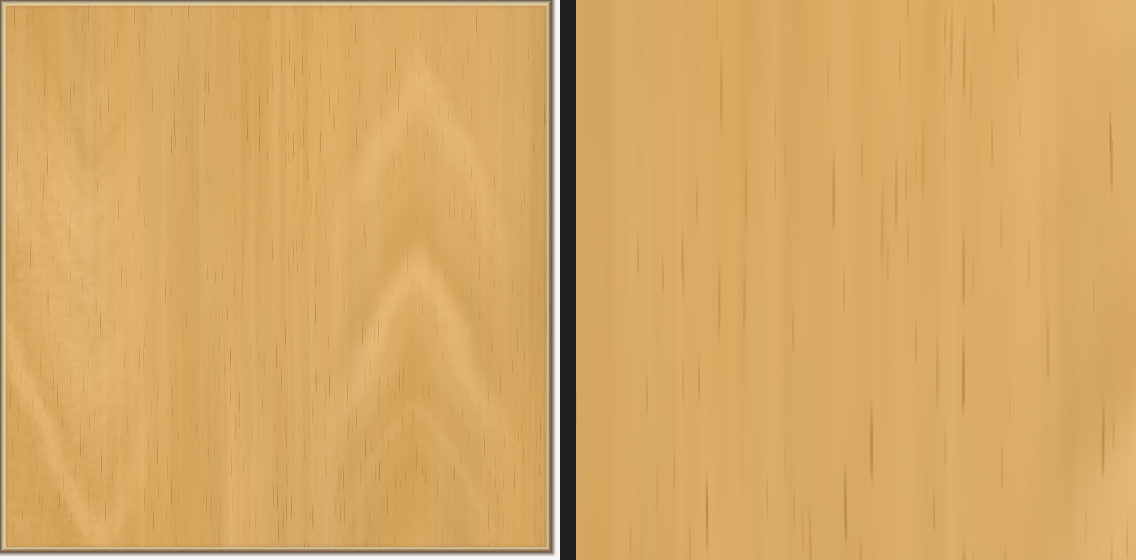
Left: the whole. Right: its middle third, enlarged.
This texture is drawn by a WebGL 1 fragment shader. Its source:

```glsl
precision highp float;
uniform vec2 u_resolution;

float hash(vec2 p) {
  vec3 q = fract(p.xyx * vec3(0.1031, 0.1030, 0.0973));
  q += dot(q, q.yzx + 33.33);
  return fract((q.x + q.y) * q.z);
}

float noise(vec2 p) {
  vec2 i = floor(p), f = fract(p);
  f = f * f * (3.0 - 2.0 * f);
  return mix(mix(hash(i), hash(i + vec2(1.0, 0.0)), f.x),
             mix(hash(i + vec2(0.0, 1.0)), hash(i + vec2(1.0, 1.0)), f.x), f.y);
}

float fbm(vec2 p) {
  float sum = 0.0, amp = 0.5;
  for (int i = 0; i < 4; i++) {
    sum += amp * (noise(p) - 0.5);
    p = p * 2.03 + 17.3;
    amp *= 0.5;
  }
  return sum;
}

// Pointed growth rings around a vertical axis; slope sets direction and steepness
float cathedral(vec2 p, float axis, float slope, float seed) {
  float dx = p.x - axis + 0.05 * fbm(vec2(p.x * 4.0, p.y * 5.0) + seed);
  float ring = p.y - slope * sqrt(dx * dx + 0.0006);
  ring += 0.13 * fbm(p * vec2(12.0, 7.0) + seed) + 0.025 * fbm(p * vec2(110.0, 40.0));
  return noise(vec2(ring * 9.0, seed)) + 0.5 * noise(vec2(ring * 24.0, seed + 5.0)) - 0.75;
}

// Sparse, thin dark pores running along the grain
float pores(vec2 p, vec2 cells, float density) {
  vec2 g = p * cells;
  g.y += 20.0 * hash(vec2(floor(g.x), 3.0));
  vec2 id = floor(g), f = fract(g);
  float width = max(0.16, 0.6 * cells.x / u_resolution.x);
  float center = 0.35 + 0.3 * hash(id + 7.0);
  float stroke = 1.0 - smoothstep(0.3 * width, width, abs(f.x - center));
  float taper = smoothstep(0.0, 0.3, f.y) * (1.0 - smoothstep(0.5, 1.0, f.y));
  return stroke * taper * step(hash(id), density) * (0.4 + 0.6 * hash(id + 31.0));
}

vec3 wood(vec2 p) {
  vec2 w = p;
  w.x += 0.012 * fbm(vec2(p.x * 6.0, p.y * 2.0));

  // Straight grain at three widths
  float grain = 0.35 * (noise(vec2(w.x * 24.0, w.y * 1.0)) - 0.5)
              + 0.40 * (noise(vec2(w.x * 75.0, w.y * 1.6)) - 0.5)
              + 0.30 * (noise(vec2(w.x * 210.0, w.y * 4.0)) - 0.5);

  // Arches on the left point up, those on the right point down
  float leftZone = (1.0 - smoothstep(0.14, 0.32, p.x)) * (1.0 - 0.6 * smoothstep(0.6, 0.95, p.y));
  float rightZone = smoothstep(0.54, 0.68, p.x) * (1.0 - smoothstep(0.82, 0.95, p.x));
  float arches = leftZone * cathedral(p, 0.17, 2.8, 11.0)
               + rightZone * cathedral(p, 0.745, -2.1, 47.0);
  float figure = max(leftZone, rightZone);

  float tone = grain * mix(0.9, 0.4, figure) + 0.65 * arches;
  tone += 0.5 * fbm(p * vec2(5.0, 2.5) + 8.0) + 0.16 * figure;

  // Fine ripple across the pale figure
  tone += 0.45 * leftZone * fbm(vec2(p.x * 70.0 + p.y * 25.0, p.y * 120.0 - p.x * 30.0));
  tone -= 0.25 * smoothstep(0.65, 1.0, p.y) * (1.0 - smoothstep(0.1, 0.55, p.x));
  tone -= 0.25 * smoothstep(0.88, 1.0, p.x);

  vec3 color = vec3(0.848, 0.668, 0.393) + tone * vec3(0.075, 0.085, 0.105);
  float warmth = fbm(vec2(w.x * 14.0, w.y * 1.2) + 60.0);
  color += warmth * vec3(0.035, -0.015, -0.045);

  float density = 0.08 + 0.16 * smoothstep(0.2, 0.0, abs(p.x - 0.56)) * (1.0 - 0.6 * p.y);
  float pore = pores(w, vec2(130.0, 16.0), density) + 0.6 * pores(w + 0.37, vec2(190.0, 28.0), 0.09);
  return color - pore * vec3(0.10, 0.11, 0.11);
}

float edge(float at, float d) {
  float aa = 0.75 / u_resolution.y;
  return smoothstep(at - aa, at + aa, d);
}

void main() {
  vec2 p = gl_FragCoord.xy / u_resolution;
  float lit = min(p.x, 1.0 - p.y);
  float shaded = min(0.986 - p.x, p.y - 0.013);
  float inside = min(lit, shaded);

  vec3 dark = vec3(0.44, 0.37, 0.31);
  vec3 brown = vec3(0.62, 0.46, 0.29);
  vec3 olive = vec3(0.60, 0.54, 0.43);
  vec3 cream = vec3(0.80, 0.75, 0.62);

  // Bevel: bright on the upper left, brown on the lower right
  vec3 litRim = mix(dark, olive, edge(0.0018, lit));
  litRim = mix(litRim, cream, edge(0.0040, lit));
  litRim = mix(litRim, vec3(0.93, 0.84, 0.62), edge(0.0075, lit));
  vec3 shadedRim = mix(dark, brown, edge(0.0030, shaded));
  shadedRim = mix(shadedRim, cream, edge(0.0060, shaded));
  vec3 rim = mix(shadedRim, litRim, edge(0.0, shaded - lit));

  vec3 board = wood(p) * (1.0 - 0.07 * (1.0 - smoothstep(0.009, 0.018, inside)));
  vec3 color = mix(rim, board, edge(0.0098, inside));

  // Pale margin with a soft drop shadow
  float away = length(max(vec2(p.x - 0.986, 0.013 - p.y), 0.0));
  vec3 margin = mix(vec3(0.58, 0.55, 0.51), vec3(0.965, 0.963, 0.955), smoothstep(0.0, 0.008, away));
  color = mix(margin, color, edge(0.0, shaded));
  gl_FragColor = vec4(color, 1.0);
}
```
